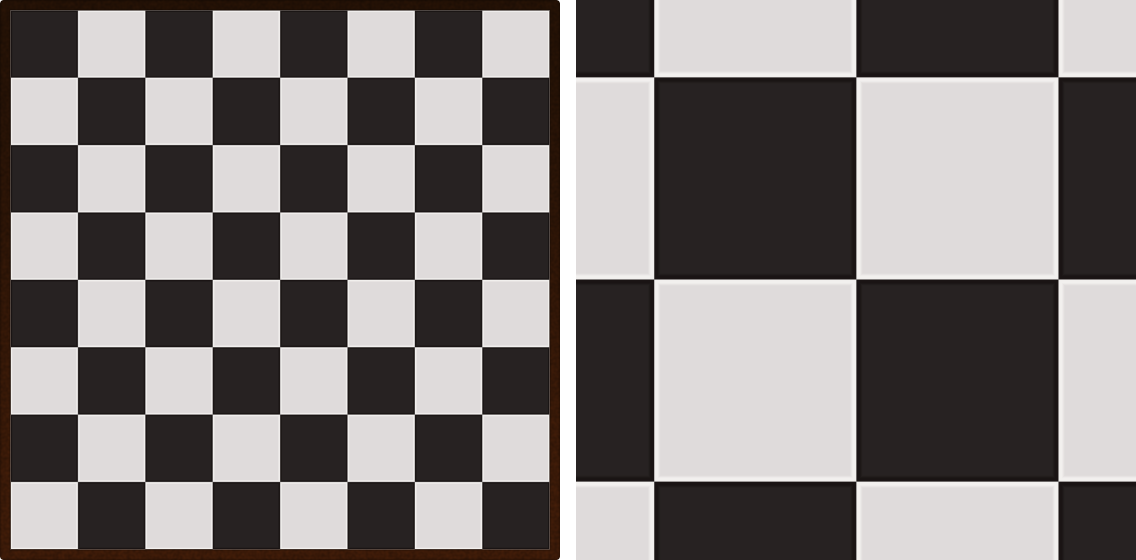
Left, the full canvas; right, a detail of the centre.
A WebGL 1 fragment shader for this pattern:

```glsl
precision highp float;

uniform vec2 u_resolution;

vec2 hashGradient(vec2 cell) {
  float h = fract(sin(dot(cell, vec2(127.1, 311.7))) * 4375.85);
  return vec2(cos(h * 6.2832), sin(h * 6.2832));
}

float gradientNoise(vec2 p) {
  vec2 i = floor(p);
  vec2 f = fract(p);
  vec2 u = f * f * (3.0 - 2.0 * f);
  float a = dot(hashGradient(i), f);
  float b = dot(hashGradient(i + vec2(1.0, 0.0)), f - vec2(1.0, 0.0));
  float c = dot(hashGradient(i + vec2(0.0, 1.0)), f - vec2(0.0, 1.0));
  float d = dot(hashGradient(i + 1.0), f - 1.0);
  return mix(mix(a, b, u.x), mix(c, d, u.x), u.y);
}

float roundedBox(vec2 p, float halfSize, float radius) {
  vec2 q = abs(p) - halfSize + radius;
  return length(max(q, 0.0)) + min(max(q.x, q.y), 0.0) - radius;
}

// Alternating squares, each with a thin sharpened rim
vec3 checkerboard(vec2 cell, float pixel) {
  vec2 wave = abs(mod(cell + 0.5, 2.0) - 1.0) - 0.5;
  vec2 side = clamp(wave / pixel * 1.6, -1.0, 1.0);
  float light = 0.5 + 0.5 * side.x * side.y;
  float edge = min(abs(wave.x), abs(wave.y));
  float rim = 1.0 - smoothstep(0.014, 0.034, edge);
  vec3 pale = mix(vec3(0.875, 0.86, 0.858), vec3(0.95, 0.94, 0.935), rim);
  vec3 dark = mix(vec3(0.152, 0.135, 0.132), vec3(0.10, 0.08, 0.078), rim);
  return mix(dark, pale, light);
}

// Brown frame, warmer towards the bottom, with a fine grain
vec3 woodFrame(vec2 p) {
  vec3 wood = mix(vec3(0.23, 0.10, 0.03), vec3(0.135, 0.065, 0.02), smoothstep(0.0, 1.0, p.y));
  float grain = gradientNoise(p * 190.0) + 0.6 * gradientNoise(p * 75.0 + 17.0);
  return wood * (1.0 + 0.22 * grain);
}

void main() {
  vec2 p = gl_FragCoord.xy / u_resolution;
  float pixel = 1.0 / min(u_resolution.x, u_resolution.y);
  vec2 center = p - 0.5;

  float frameDist = roundedBox(center, 0.5, 0.007);
  float boardDist = roundedBox(center - vec2(0.0002, 0.0003), 0.4813, 0.0);

  // Frame shaded along its outer edge and beside the board
  vec3 color = woodFrame(p);
  color *= 1.0 - 0.22 * smoothstep(-0.004, 0.0, frameDist);
  color *= 1.0 - 0.25 * (1.0 - smoothstep(0.0, 0.004, boardDist));

  // Eight by eight squares
  vec2 cell = (center - vec2(0.0002, 0.0003) + 0.4813) / 0.9626 * 8.0;
  vec3 board = checkerboard(cell, pixel * 8.0 / 0.9626);
  color = mix(color, board, clamp(0.5 - boardDist / pixel, 0.0, 1.0));

  // White outside the rounded corners
  color = mix(color, vec3(1.0), clamp(0.5 + frameDist / pixel, 0.0, 1.0));
  gl_FragColor = vec4(color, 1.0);
}
```
